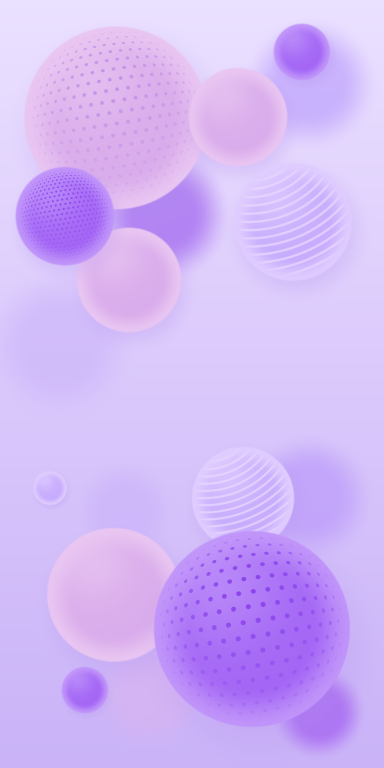
Write a Shadertoy shader that draws this background.

```glsl
// Glossy pink and violet spheres, some dotted or striped, over a soft lilac gradient.

// Canvas space: x spans 0..1, y spans 0..2, origin at the lower left.
const vec3 SKY_TOP    = vec3(0.92, 0.88, 1.00);
const vec3 SKY_MIDDLE = vec3(0.855, 0.785, 0.985);
const vec3 SKY_BOTTOM = vec3(0.79, 0.70, 0.97);
const vec3 SHADOW     = vec3(0.70, 0.56, 0.93);

const vec2  LIGHT_SPOT    = vec2(-0.32, 0.48);  // highlight, in sphere radii
const vec2  STRIPE_CENTRE = vec2(-0.75, 1.75);  // centre of the stripe arcs
const float DOT_RADIUS    = 0.15;               // share of the dot pitch
const float DOT_TILT      = -0.16;

// Sphere tints: 0 pink, 1 violet, 2 lavender
const vec3 CORE[3] = vec3[](vec3(0.85, 0.67, 0.92), vec3(0.64, 0.40, 0.96), vec3(0.78, 0.67, 0.99));
const vec3 RIM[3]  = vec3[](vec3(0.92, 0.79, 0.95), vec3(0.77, 0.61, 0.98), vec3(0.89, 0.82, 1.00));
const vec3 MARK[3] = vec3[](vec3(0.76, 0.56, 0.90), vec3(0.53, 0.24, 0.92), vec3(0.91, 0.85, 1.00));

// Spheres from back to front: centre and radius, tint, pattern pitch (0 = plain)
const int BALLS = 11;
const vec3 BALL[BALLS] = vec3[](
    vec3(0.302, 1.693, 0.238), vec3(0.620, 1.695, 0.128), vec3(0.786, 1.865, 0.073),
    vec3(0.336, 1.271, 0.136), vec3(0.169, 1.437, 0.128), vec3(0.763, 1.422, 0.153),
    vec3(0.130, 0.729, 0.044), vec3(0.633, 0.703, 0.133), vec3(0.297, 0.451, 0.174),
    vec3(0.656, 0.362, 0.255), vec3(0.221, 0.203, 0.060));
const int TINT[BALLS] = int[](0, 0, 1, 0, 1, 2, 2, 2, 0, 1, 1);
const float PITCH[BALLS] = float[](0.125, 0.0, 0.0, 0.0, 0.10, 0.14, 0.0, 0.14, 0.0, 0.155, 0.0);

// Blurred discs: centre and radius, then colour and opacity
const int GLOWS = 7;
const vec3 GLOW[GLOWS] = vec3[](
    vec3(0.810, 1.780, 0.135), vec3(0.425, 1.440, 0.135), vec3(0.155, 1.105, 0.155),
    vec3(0.805, 0.703, 0.130), vec3(0.325, 0.670, 0.100), vec3(0.830, 0.145, 0.095),
    vec3(0.390, 0.190, 0.110));
const vec4 GLOW_COLOR[GLOWS] = vec4[](
    vec4(0.77, 0.67, 0.99, 0.85), vec4(0.69, 0.50, 0.95, 0.95), vec4(0.80, 0.71, 0.98, 0.65),
    vec4(0.75, 0.63, 0.98, 0.85), vec4(0.79, 0.69, 0.98, 0.55), vec4(0.67, 0.44, 0.95, 0.95),
    vec4(0.85, 0.70, 0.94, 0.65));

vec3 backdrop(float y) {
    vec3 lower = mix(SKY_BOTTOM, SKY_MIDDLE, clamp(y, 0.0, 1.0));
    return mix(lower, SKY_TOP, clamp(y - 1.0, 0.0, 1.0));
}

// Staggered dots wrapped around the sphere
float dots(vec2 q, float d, float pitch, float pixel) {
    vec2 wrapped = q * asin(min(d, 0.999)) / max(d, 0.001);
    float c = cos(DOT_TILT), s = sin(DOT_TILT);
    vec2 grid = mat2(c, s, -s, c) * wrapped / pitch;
    grid.x += 0.5 * mod(floor(grid.y), 2.0);
    float soft = pixel / pitch;
    float dotMask = 1.0 - smoothstep(DOT_RADIUS - soft * 0.5, DOT_RADIUS + soft, length(fract(grid) - 0.5));
    float fade = exp(-1.1 * dot(q - vec2(-0.05, 0.4), q - vec2(-0.05, 0.4)));
    return dotMask * fade * (1.0 - smoothstep(0.8, 1.0, d));
}

// Thin arcs sweeping up to the right
float stripes(vec2 q, float d, float pitch, float pixel) {
    float ring = length(q - STRIPE_CENTRE) / pitch;
    float lineDistance = abs(fract(ring) - 0.5);
    float line = 1.0 - smoothstep(0.04, 0.12 + pixel / pitch, lineDistance);
    return line * (1.0 - smoothstep(0.8, 1.0, d));
}

vec3 sphereColor(vec2 q, int tint, float pitch, float pixel) {
    float d = length(q);
    vec2 toLight = q - LIGHT_SPOT;
    vec3 color = mix(CORE[tint], RIM[tint], 0.6 * exp(-2.6 * dot(toLight, toLight)));
    color = mix(color, RIM[tint], 0.85 * smoothstep(0.6, 1.0, d));
    if (pitch > 0.0) {
        float mark = tint == 2 ? 0.75 * stripes(q, d, pitch, pixel) : 0.9 * dots(q, d, pitch, pixel);
        color = mix(color, MARK[tint], mark);
    }
    return color;
}

void mainImage(out vec4 fragColor, in vec2 fragCoord) {
    float pixel = 2.0 / iResolution.y;
    vec2 p = vec2((fragCoord.x - 0.5 * iResolution.x) * pixel + 0.5, fragCoord.y * pixel);
    vec3 color = backdrop(p.y);

    // Out-of-focus discs
    for (int i = 0; i < GLOWS; i++) {
        float d = length(p - GLOW[i].xy) / GLOW[i].z;
        color = mix(color, GLOW_COLOR[i].rgb, GLOW_COLOR[i].a * (1.0 - smoothstep(0.55, 1.35, d)));
    }

    // Spheres, each with a faint shadow below
    for (int i = 0; i < BALLS; i++) {
        float radius = BALL[i].z;
        vec2 q = (p - BALL[i].xy) / radius;
        float shade = 1.0 - smoothstep(0.7, 1.3, length(q - vec2(0.08, -0.16)));
        color = mix(color, SHADOW, 0.28 * shade);
        float soft = 1.2 * pixel / radius;
        float cover = 1.0 - smoothstep(1.0 - soft, 1.0 + soft, length(q));
        color = mix(color, sphereColor(q, TINT[i], PITCH[i], pixel / radius), cover);
    }
    fragColor = vec4(color, 1.0);
}
```
